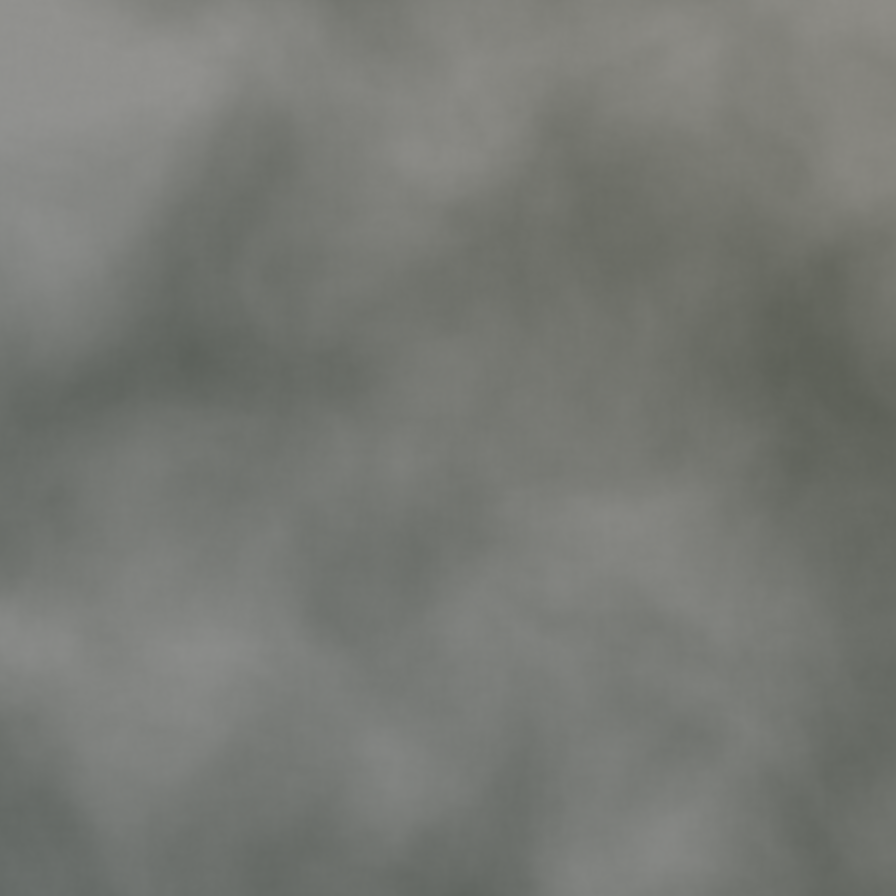
Reproduce this texture procedurally as a WebGL 1 fragment shader.

```glsl
precision highp float;
// Draws soft, blurred grey-green clouds of smoke with a faint fine grain.

uniform vec2 u_resolution;

const vec3 SHADOW = vec3(0.365, 0.382, 0.355);
const vec3 HAZE = vec3(0.468, 0.476, 0.456);
const vec3 GLOW = vec3(0.568, 0.568, 0.557);
const vec3 COOL_TINT = vec3(-0.007, 0.000, 0.010);

// Unit gradient with a pseudo-random direction for one lattice cell.
vec2 cellGradient(vec2 cell) {
  float turn = fract(sin(dot(cell, vec2(127.1, 311.7))) * 43758.55);
  float angle = 6.28318 * turn;
  return vec2(cos(angle), sin(angle));
}

float cornerWeight(vec2 cell, vec2 local, vec2 corner) {
  return dot(cellGradient(cell + corner), local - corner);
}

// Smooth gradient noise, centred on zero.
float gradientNoise(vec2 p) {
  vec2 cell = floor(p);
  vec2 local = fract(p);
  vec2 blend = local * local * local * (local * (local * 6.0 - 15.0) + 10.0);
  float low = mix(cornerWeight(cell, local, vec2(0.0, 0.0)),
                  cornerWeight(cell, local, vec2(1.0, 0.0)), blend.x);
  float high = mix(cornerWeight(cell, local, vec2(0.0, 1.0)),
                   cornerWeight(cell, local, vec2(1.0, 1.0)), blend.x);
  return mix(low, high, blend.y);
}

// Layered noise; each octave is rotated to hide the lattice.
float cloudNoise(vec2 p, float gain) {
  mat2 turn = mat2(0.8, 0.6, -0.6, 0.8);
  float sum = 0.0;
  float amplitude = 1.0;
  for (int octave = 0; octave < 5; octave++) {
    sum += amplitude * gradientNoise(p);
    p = turn * p * 2.03 + vec2(7.3, 3.1);
    amplitude *= gain;
  }
  return sum;
}

// Bends the coordinates a little so that the clouds billow without streaks.
vec2 billow(vec2 p, float strength) {
  vec2 drift = vec2(gradientNoise(p * 1.3 + vec2(4.7, 9.2)),
                    gradientNoise(p * 1.3 + vec2(15.4, 2.8)));
  return p + strength * drift;
}

vec3 smokeColor(float density) {
  vec3 lower = mix(SHADOW, HAZE, clamp(density * 2.0, 0.0, 1.0));
  return mix(lower, GLOW, clamp(density * 2.0 - 1.0, 0.0, 1.0));
}

// Fine speckle plus slightly stretched horizontal and vertical fibres.
float grain(vec2 uv) {
  float fibres = gradientNoise(uv * vec2(35.0, 110.0))
               + gradientNoise(uv * vec2(110.0, 35.0) + 51.0);
  return 0.5 * fibres + 0.5 * gradientNoise(uv * 150.0 + 17.0);
}

void main() {
  vec2 uv = gl_FragCoord.xy / u_resolution;

  // Broad light from the upper left over billowing masses.
  float cloud = cloudNoise(billow(uv * 3.0 + vec2(2.4, 6.7), 0.2), 0.46);
  float light = 0.18 * (uv.y - uv.x) * (1.0 - 0.5 * uv.x);
  float density = 0.45 + 0.70 * cloud + light;
  vec3 color = smokeColor(density);

  // Cooler towards the lower left, warmer towards the upper right.
  float warmth = 0.5 * (uv.x + uv.y) + 0.25 * gradientNoise(uv * 2.0 + 31.0);
  color += COOL_TINT * (1.0 - 2.0 * warmth);

  // Barely visible grain.
  color += 0.010 * grain(uv);

  gl_FragColor = vec4(color, 1.0);
}
```
